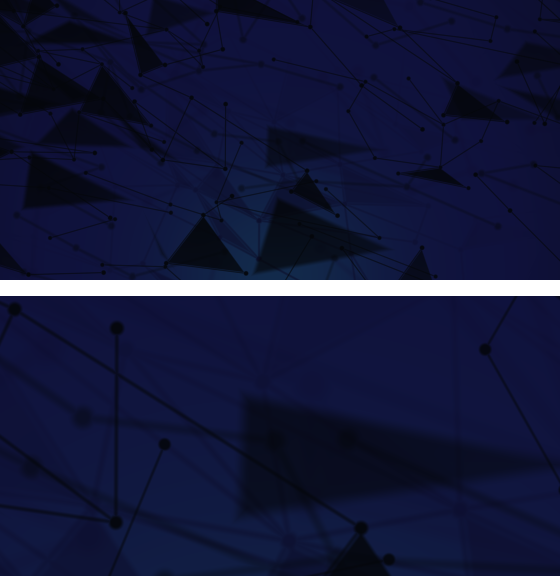
Top: the whole. Bottom: its middle third, enlarged.
Give the GLSL for this background, as a Shadertoy shader.

```glsl
vec3 hash3(vec2 p) {
    vec3 q = fract(p.xyx * vec3(0.1031, 0.1030, 0.0973));
    q += dot(q, q.yxz + 33.33);
    return fract((q.xxy + q.yzz) * q.zyx);
}

// Crowded on the upper left, open in the middle and the lower corners
float density(vec2 p) {
    float upper = smoothstep(0.2, 0.5, p.y);
    float left = 1.0 - smoothstep(0.45, 0.95, p.x);
    vec2 fromGap = (p - vec2(1.0, 0.7)) * vec2(1.0, 1.6);
    return 0.22 + upper * (0.28 + 0.5 * left) - 0.35 * exp(-8.0 * dot(fromGap, fromGap));
}

vec2 vertex(vec2 id, vec2 cell, float seed) {
    return (id + 0.04 + 0.92 * hash3(id + seed).xy) * cell;
}

// Line with a round node at both ends
float link(vec2 p, vec2 a, vec2 b, float soft, float node) {
    vec2 ab = b - a;
    float along = clamp(dot(p - a, ab) / dot(ab, ab), 0.0, 1.0);
    float line = 1.0 - smoothstep(0.0, 1.4 * soft, length(p - a - ab * along));
    float ends = min(length(p - a), length(p - b));
    float dots = 1.0 - smoothstep(node - soft, node + soft, ends);
    return max(0.6 * line, 0.95 * dots);
}

float edgeSide(vec2 p, vec2 a, vec2 b) {
    vec2 ab = normalize(b - a);
    return ab.x * (p.y - a.y) - ab.y * (p.x - a.x);
}

float triangle(vec2 p, vec2 a, vec2 b, vec2 c, float soft) {
    float facing = sign(edgeSide(c, a, b));
    vec3 sides = facing * vec3(edgeSide(p, a, b), edgeSide(p, b, c), edgeSide(p, c, a));
    return smoothstep(0.0, 2.0 * soft, min(sides.x, min(sides.y, sides.z)));
}

// Opacity of one sheet of linked nodes and filled facets
float mesh(vec2 p, vec2 cell, float seed, float links, float fills, float blur, float node) {
    float soft = max(blur, 0.9 / iResolution.y);
    float wires = 0.0;
    float clear = 1.0;
    for (int y = -2; y <= 1; y++) {
        for (int x = -2; x <= 1; x++) {
            vec2 id = floor(p / cell) + vec2(x, y);
            vec2 a = vertex(id, cell, seed);
            vec2 b = vertex(id + vec2(1, 0), cell, seed);
            vec2 c = vertex(id + vec2(0, 1), cell, seed);
            vec2 far = vertex(id + vec2(2, -1), cell, seed);
            vec3 pick = hash3(id + seed + 57.0);
            vec3 facet = hash3(id + seed + 91.0);
            float crowd = density(a);
            bool filled = facet.x < fills * crowd;
            bool outlined = filled && links > 0.0;

            if (outlined || pick.x < links * crowd) wires = max(wires, link(p, a, b, soft, node));
            if (outlined || pick.y < links * crowd) wires = max(wires, link(p, a, c, soft, node));
            if (pick.z < links * crowd) wires = max(wires, link(p, b, c, soft, node));
            if (facet.z < 0.5 * links * crowd) wires = max(wires, link(p, a, far, soft, node));
            if (filled) {
                float shade = mix(0.5, 1.0, sqrt(facet.y)) * (1.0 - 0.7 * min(length(p - c), 0.4));
                clear *= 1.0 - shade * triangle(p, a, b, c, soft);
            }
        }
    }
    return 1.0 - clear * (1.0 - wires);
}

void mainImage(out vec4 fragColor, in vec2 fragCoord) {
    vec2 p = fragCoord / iResolution.y;
    vec2 fromGlow = p - vec2(0.5 * iResolution.x / iResolution.y - 0.02, 0.02);
    float glow = exp(-6.5 * dot(fromGlow, fromGlow));

    // Navy field with a teal glow below and darker sides
    vec3 color = mix(vec3(0.06, 0.068, 0.235), vec3(0.048, 0.056, 0.185),
                     smoothstep(0.75, 1.3, length(fromGlow * vec2(1.0, 0.7))));
    color = mix(color, vec3(0.072, 0.165, 0.295), glow);

    // Indigo sheets: hazy ones behind, a clearer one in the glow
    vec3 indigo = vec3(0.05, 0.04, 0.175);
    float haze = mesh(p, vec2(0.3, 0.22), 11.0, 0.6, 0.2, 0.013, 0.02);
    color = mix(color, indigo, 0.3 * haze);
    float lower = exp(-3.0 * dot(fromGlow, fromGlow));
    float lit = mesh(p, vec2(0.22, 0.18), 23.0, 2.0, 0.9, 0.005, 0.01);
    color = mix(color, indigo * 0.8, 0.85 * lower * lit);

    // Black sheets: out of focus, then sharp, then fine wires
    vec3 ink = vec3(0.014, 0.022, 0.038);
    color = mix(color, ink, mesh(p, vec2(0.29, 0.17), 37.0, 0.0, 0.65, 0.011, 0.012));
    color = mix(color, ink, 0.5 * mesh(p, vec2(0.21, 0.16), 129.0, 0.4, 0.0, 0.007, 0.012));
    color = mix(color, ink, 0.97 * mesh(p, vec2(0.19, 0.17), 45.0, 0.4, 0.26, 0.003, 0.008));
    color = mix(color, ink, 0.9 * mesh(p, vec2(0.23, 0.13), 71.0, 0.5, 0.07, 0.0022, 0.007));

    fragColor = vec4(color, 1.0);
}
```
